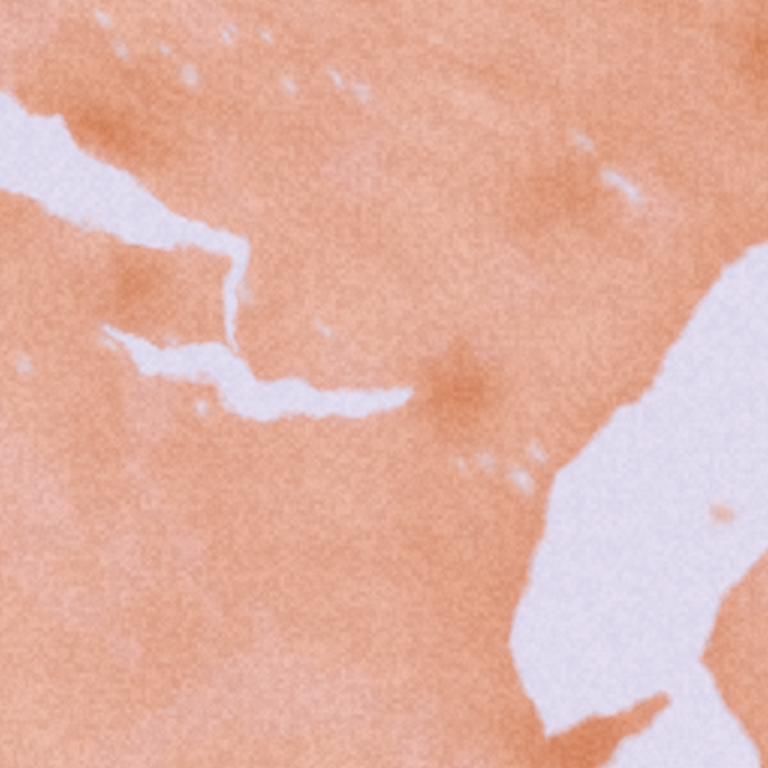
Write a Shadertoy shader that draws this texture.

```glsl
// Stained tissue section: grainy orange-pink stroma split by pale lilac clefts.

const vec3 PALE_TISSUE = vec3(0.905, 0.695, 0.620);
const vec3 DARK_TISSUE = vec3(0.860, 0.580, 0.455);
const vec3 PINK_TISSUE = vec3(0.905, 0.715, 0.700);
const vec3 LUMEN       = vec3(0.880, 0.855, 0.930);
const vec3 FRINGE      = vec3(0.880, 0.740, 0.800);
const float EDGE_SOFTNESS = 0.007;
const float EDGE_WOBBLE   = 0.022;
const float GRAIN_SCALE   = 150.0;
const float GRAIN_AMOUNT  = 0.11;

float hash(vec2 p) {
    return fract(sin(dot(p, vec2(127.1, 311.7))) * 43758.5453);
}

float noise(vec2 p) {
    vec2 i = floor(p), f = fract(p);
    f = f * f * (3.0 - 2.0 * f);
    return mix(mix(hash(i), hash(i + vec2(1, 0)), f.x),
               mix(hash(i + vec2(0, 1)), hash(i + vec2(1, 1)), f.x), f.y);
}

float fbm(vec2 p) {
    float sum = 0.0, amp = 0.5;
    for (int i = 0; i < 4; i++) {
        sum += amp * noise(p);
        p = mat2(1.6, 1.2, -1.2, 1.6) * p + 7.3;
        amp *= 0.5;
    }
    return sum / 0.9375;
}

// Distance to a segment whose radius runs from ra to rb.
float taper(vec2 p, vec2 a, vec2 b, float ra, float rb) {
    vec2 pa = p - a, ba = b - a;
    float h = clamp(dot(pa, ba) / dot(ba, ba), 0.0, 1.0);
    return length(pa - ba * h) - mix(ra, rb, h);
}

// Soft elliptical blot.
float blot(vec2 p, vec2 centre, vec2 size) {
    vec2 q = (p - centre) / size;
    return exp(-dot(q, q));
}

float wideLumen(vec2 p) {
    float d = taper(p, vec2(1.05, 0.53), vec2(0.95, 0.41), 0.160, 0.135);
    d = min(d, taper(p, vec2(0.95, 0.41), vec2(0.84, 0.31), 0.135, 0.130));
    d = min(d, taper(p, vec2(0.84, 0.31), vec2(0.79, 0.17), 0.130, 0.120));
    d = min(d, taper(p, vec2(0.79, 0.17), vec2(0.80, 0.11), 0.120, 0.110));
    d = min(d, taper(p, vec2(0.80, 0.11), vec2(0.90, -0.02), 0.110, 0.095));
    float tongue = taper(p, vec2(0.70, -0.015), vec2(0.86, 0.085), 0.050, 0.010);
    return max(d, -tongue);
}

float narrowClefts(vec2 p) {
    float d = taper(p, vec2(-0.02, 0.83), vec2(0.08, 0.765), 0.055, 0.048);
    d = min(d, taper(p, vec2(0.08, 0.765), vec2(0.22, 0.70), 0.048, 0.026));
    d = min(d, taper(p, vec2(0.22, 0.70), vec2(0.31, 0.675), 0.020, 0.013));
    d = min(d, taper(p, vec2(0.31, 0.675), vec2(0.303, 0.55), 0.015, 0.004));
    d = min(d, taper(p, vec2(0.14, 0.58), vec2(0.20, 0.53), 0.004, 0.018));
    d = min(d, taper(p, vec2(0.20, 0.53), vec2(0.285, 0.53), 0.018, 0.020));
    d = min(d, taper(p, vec2(0.285, 0.53), vec2(0.32, 0.48), 0.020, 0.027));
    return min(d, taper(p, vec2(0.32, 0.48), vec2(0.525, 0.478), 0.027, 0.013));
}

// Small bright gaps strewn along the line from a to b.
float specks(vec2 p, vec2 a, vec2 b, float spread, int count, float seed) {
    float sum = 0.0;
    for (int i = 0; i < count; i++) {
        vec2 id = vec2(float(i), seed);
        float along = (float(i) + hash(id)) / float(count);
        vec2 q = p - mix(a, b, along);
        q.y -= spread * (hash(id + 17.0) - 0.5);
        q = mat2(0.9, 0.44, -0.44, 0.9) * q;
        q.y += 0.25 * q.x;
        float r = mix(0.007, 0.015, hash(id + 31.0));
        sum += mix(0.35, 1.0, hash(id + 53.0)) * blot(q, vec2(0.0), vec2(1.3, 0.85) * r);
    }
    return sum;
}

void mainImage(out vec4 fragColor, in vec2 fragCoord) {
    vec2 uv = fragCoord / iResolution.xy;
    vec2 wobble = vec2(fbm(uv * 26.0), fbm(uv * 26.0 + 40.0)) - 0.5;
    vec2 p = uv + EDGE_WOBBLE * wobble;

    // Open spaces
    float wide = wideLumen(p);
    float d = min(wide, narrowClefts(p + EDGE_WOBBLE * 0.6 * wobble));
    float open = 1.0 - smoothstep(-EDGE_SOFTNESS, EDGE_SOFTNESS, d);
    open *= 1.0 - 0.55 * blot(p, vec2(0.94, 0.33), vec2(0.016, 0.013));
    float gaps = specks(p, vec2(0.04, 0.98), vec2(0.48, 0.90), 0.12, 12, 1.0)
               + specks(p, vec2(0.60, 0.41), vec2(0.71, 0.38), 0.06, 4, 2.0)
               + specks(p, vec2(0.76, 0.81), vec2(0.83, 0.75), 0.02, 3, 3.0)
               + specks(p, vec2(0.00, 0.50), vec2(0.48, 0.42), 0.40, 6, 4.0);
    open = max(open, 0.85 * min(gaps, 1.0));

    // Stain: cloudy ground, slanted fibres, deep spots, dense rim
    vec2 fibre = mat2(0.92, 0.39, -0.39, 0.92) * uv;
    float upper = smoothstep(0.55, 0.95, uv.y);
    float stain = 0.22 + 0.9 * (fbm(uv * 7.0) - 0.5);
    stain += upper * (fbm(vec2(uv.x * 5.0 + uv.y * 2.0, (uv.y + 0.4 * uv.x) * 26.0)) - 0.4);
    stain += 1.35 * blot(p, vec2(0.60, 0.50), vec2(0.055, 0.065));
    stain += 0.85 * blot(p, vec2(0.17, 0.63), vec2(0.05, 0.045));
    stain += 0.60 * blot(p, vec2(0.74, 0.755), vec2(0.06, 0.035));
    stain += 0.90 * blot(p, vec2(1.00, 0.92), vec2(0.05, 0.07));
    stain += 0.70 * blot(p, vec2(0.14, 0.82), vec2(0.09, 0.05));
    stain += 0.90 * blot(p, vec2(0.76, 0.02), vec2(0.10, 0.06));
    stain += 0.60 * exp(-max(wide, 0.0) / 0.055);

    // Colour
    vec3 tissue = PALE_TISSUE + clamp(stain, -0.15, 1.7) * (DARK_TISSUE - PALE_TISSUE);
    float pink = smoothstep(0.54, 0.72, fbm(fibre * 8.0 + 19.0));
    tissue = mix(tissue, PINK_TISSUE, 0.55 * pink);
    float halo = exp(-abs(d) / 0.007);
    tissue = mix(tissue, FRINGE, 0.35 * halo);
    vec3 colour = mix(tissue, LUMEN, open);

    // Fine mottled grain, calmer in the open spaces
    float grain = 0.65 * noise(uv * GRAIN_SCALE) + 0.35 * noise(uv.yx * GRAIN_SCALE * 1.7 + 9.0) - 0.5;
    colour += GRAIN_AMOUNT * grain * mix(vec3(0.7, 1.0, 1.15), vec3(0.5, 0.5, 0.35), open);
    fragColor = vec4(clamp(colour, 0.0, 1.0), 1.0);
}
```
